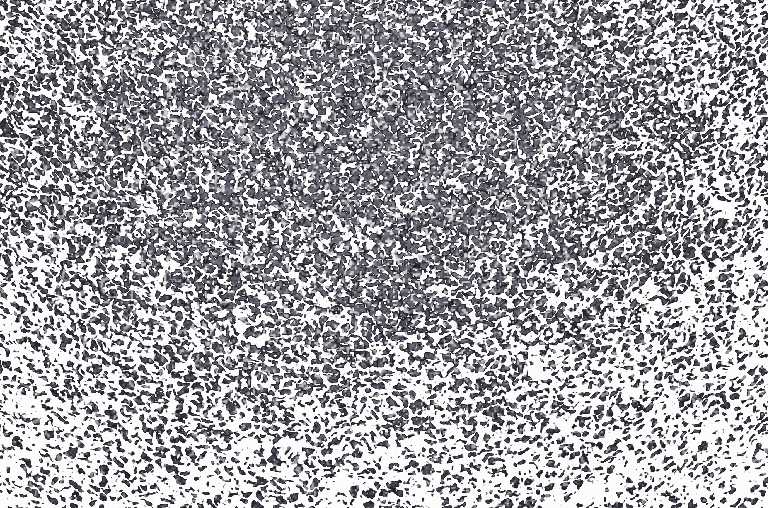
Write a WebGL 2 fragment shader that draws this texture.

```glsl
#version 300 es
precision highp float;
uniform vec2 u_resolution;
out vec4 outColor;

const vec3 PAPER = vec3(0.99);
const vec3 INK = vec3(0.10, 0.10, 0.13);
const vec3 HIDE_DARK = vec3(0.24, 0.24, 0.28);
const vec3 HIDE_LIGHT = vec3(0.40, 0.40, 0.45);

vec2 hash2(vec2 p) {
    vec3 q = fract(vec3(p.xyx) * vec3(0.1031, 0.1030, 0.0973));
    q += dot(q, q.yzx + 33.33);
    return fract((q.xx + q.yz) * q.zy);
}

float valueNoise(vec2 p) {
    vec2 cell = floor(p);
    vec2 f = fract(p);
    f = f * f * (3.0 - 2.0 * f);
    float low = mix(hash2(cell).x, hash2(cell + vec2(1.0, 0.0)).x, f.x);
    float high = mix(hash2(cell + vec2(0.0, 1.0)).x, hash2(cell + 1.0).x, f.x);
    return mix(low, high, f.y);
}

// Gap between the two nearest seeds: zero on the borders of the grain
float grainHeight(vec2 p) {
    vec2 cell = floor(p);
    float nearest = 9.0;
    float second = 9.0;
    for (int j = -1; j <= 1; j++) {
        for (int i = -1; i <= 1; i++) {
            vec2 id = cell + vec2(i, j);
            float d = length(id + 0.05 + 0.9 * hash2(id + 40.0) - p);
            second = min(second, max(nearest, d));
            nearest = min(nearest, d);
        }
    }
    return second - nearest;
}

// Bends level rows into bowl-shaped arcs around a vertical axis
vec2 bowl(vec2 p, float axis, float bend) {
    float x = p.x - axis;
    return vec2(p.x + 0.25 * x * p.y, p.y - bend * x * x);
}

// Width of the pale gaps, growing away from the dense core
float gapWidth(vec2 p, vec2 core) {
    float away = length((p - core) * vec2(0.8, 1.0));
    float patches = valueNoise(p * 6.0 + 11.0) - 0.5;
    return 0.06 + 0.40 * smoothstep(0.15, 1.1, away) + 0.05 * patches;
}

// Long thin furrows running along the arcs
float furrow(vec2 p, vec2 scale) {
    float n = valueNoise(p * scale + 70.0);
    return 1.0 - smoothstep(0.0, 0.16, abs(n - 0.5));
}

void main() {
    vec2 p = gl_FragCoord.xy / u_resolution.y;
    float aspect = u_resolution.x / u_resolution.y;
    vec2 core = vec2(0.46 * aspect, 0.76);

    // Curved grain, shaken at two sizes so that its outlines break up
    vec2 flow = bowl(p, core.x + 0.04, 0.38);
    vec2 wobble = vec2(valueNoise(p * 22.0), valueNoise(p * 22.0 + 50.0)) - 0.5;
    vec2 jag = vec2(valueNoise(p * 85.0 + 9.0), valueNoise(p * 85.0 + 60.0)) - 0.5;
    vec2 warped = flow + 0.018 * wobble + 0.013 * jag;
    float height = grainHeight(warped * vec2(38.0, 61.0) + 100.0);

    // Ragged borders
    float ragged = valueNoise(p * 120.0 + 7.0) - 0.5;
    float fine = valueNoise(p * 210.0 + 31.0) - 0.5;
    height += 0.50 * ragged + 0.60 * fine;

    // Pale gaps and furrows
    float lower = 1.0 - smoothstep(0.1, 0.9, p.y);
    float gap = gapWidth(p, core);
    gap += (0.10 + 0.10 * lower) * furrow(warped, vec2(10.0, 38.0));
    gap += 0.08 * furrow(warped + 3.0, vec2(26.0, 16.0));
    float inside = height - gap;

    // Dark rims around a greyer middle
    float soft = 0.04 + 20.0 / u_resolution.y;
    float coverage = smoothstep(-soft, soft, inside);
    float centre = 1.0 - smoothstep(0.2, 0.85, length(p - core));
    vec3 hide = mix(HIDE_DARK, HIDE_LIGHT, centre);
    hide += 0.25 * (valueNoise(p * 230.0 + 90.0) - 0.5);
    vec3 grain = mix(INK, hide, smoothstep(0.05, 0.35, inside));

    // Small bright flecks on the grain
    float fleck = smoothstep(0.58, 0.88, valueNoise(p * 200.0 + 130.0));
    float strength = 0.45 + 0.30 * centre;
    grain = mix(grain, PAPER, strength * fleck);

    outColor = vec4(mix(PAPER, grain, coverage), 1.0);
}
```
